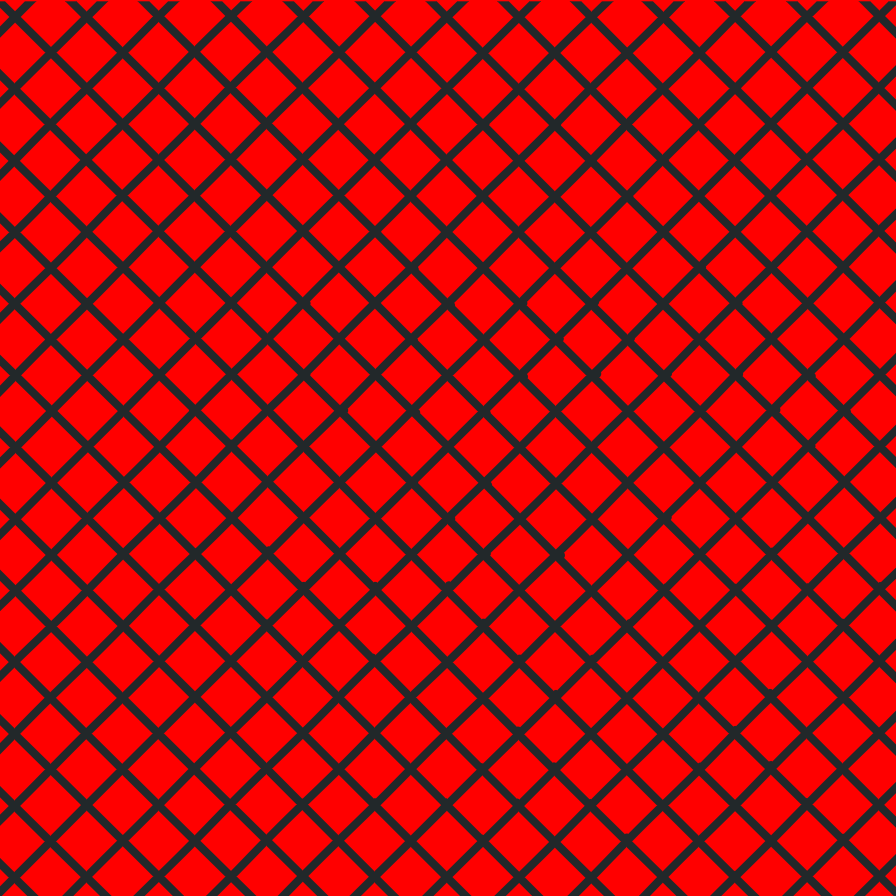
This pattern is drawn by a Shadertoy shader. Its source:

```glsl
const vec3 CLOTH_RED = vec3(1.0, 0.0, 0.0);
const vec3 LINE_DARK = vec3(0.133, 0.157, 0.165);
const vec2 PERIOD = vec2(0.0804, 0.0800);   // crossing to crossing, along x and y
const vec2 ORIGIN = vec2(0.0167, 0.0213);   // first crossing at the lower left
const float HALF_WIDTH = 0.0045;
const float WOBBLE = 0.0007;
const float KNOT_RADIUS = 0.0052;
const float KNOT_SHIFT = 0.0060;
const float TOP_MARGIN = 0.0015;

float hash(vec2 p) {
    vec3 v = fract(vec3(p.xyx) * 0.1031);
    v += dot(v, v.yzx + 33.33);
    return fract((v.x + v.y) * v.z);
}

// Slow layered sines that bend the lines slightly
vec2 wobble(vec2 p) {
    return WOBBLE * (sin(p.yx * 9.0 + vec2(0.4, 2.1)) + 0.5 * sin(p.yx * 31.0 + p * 17.0));
}

// Distance to the two diagonal line families; integers of diag are the lines
float latticeDistance(vec2 diag) {
    vec2 d = abs(diag - round(diag)) * PERIOD.x * inversesqrt(2.0);
    return min(d.x, d.y) - HALF_WIDTH;
}

// Off-centre blob at the nearest crossing, its drift turning across the canvas
float knotDistance(vec2 p, vec2 diag) {
    vec2 node = round(diag);
    vec2 center = ORIGIN + PERIOD * 0.5 * vec2(node.x + node.y, node.x - node.y);
    float upward = smoothstep(0.45, 0.28, center.y);
    float leftward = smoothstep(0.35, 0.15, center.x) * (1.0 - upward);
    float angle = 1.57 * upward + 3.1 * leftward + 0.6 * sin(center.x * 13.0 + center.y * 8.0);
    float middle = 1.0 - smoothstep(0.1, 0.6, length(center - vec2(0.62, 0.42)));
    float amount = hash(node + 57.0) * mix(0.35, 1.0, middle);
    vec2 shift = KNOT_SHIFT * amount * vec2(cos(angle), sin(angle));
    return length(p - center - shift) - KNOT_RADIUS * mix(0.8, 1.0, hash(node + 91.0));
}

void mainImage(out vec4 fragColor, in vec2 fragCoord) {
    vec2 uv = fragCoord / iResolution.xy;
    float pixel = 1.0 / min(iResolution.x, iResolution.y);
    vec2 p = uv + wobble(uv);

    // Rotate into lattice coordinates
    vec2 q = (p - ORIGIN) / PERIOD;
    vec2 diag = vec2(q.x + q.y, q.x - q.y);

    // Lines and knots, stopped just short of the top edge
    float d = min(latticeDistance(diag), knotDistance(p, diag));
    d = max(d, uv.y - (1.0 - TOP_MARGIN));
    float ink = 1.0 - smoothstep(-0.65 * pixel, 0.65 * pixel, d);

    fragColor = vec4(mix(CLOTH_RED, LINE_DARK, ink), 1.0);
}
```
